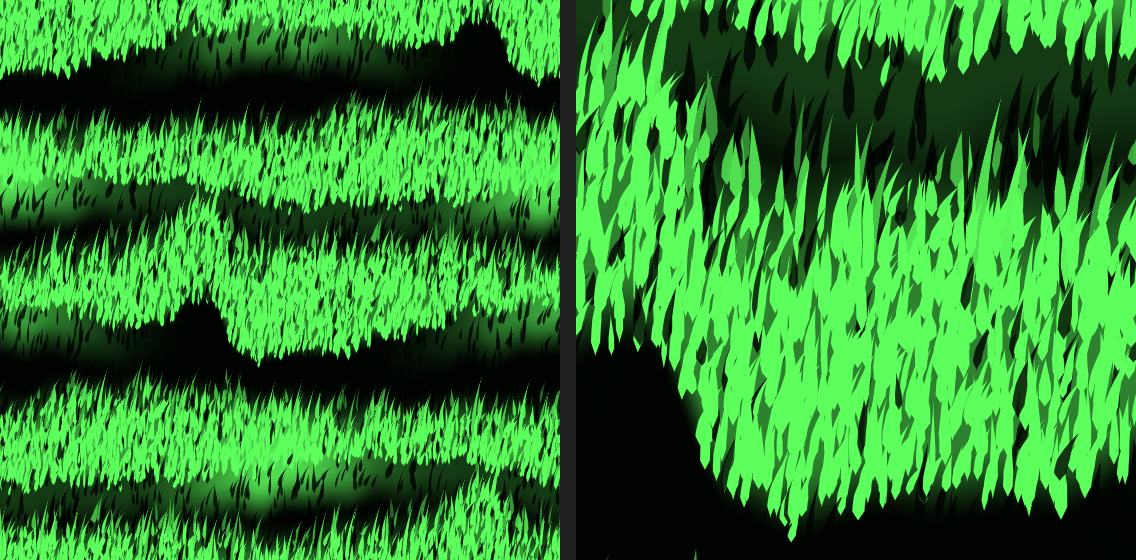
Left: the whole. Right: its middle third, enlarged.
This texture is drawn by a Shadertoy shader. Its source:

```glsl
// Four ragged bands of bright grass on black, wandering across a seamless tile.
// Two band profiles recur at a (1/2, 1/2) shift; small leaning strokes are scattered
// on wrapped grids, their colour read from the band under each root, plus tall blades.

const float TAU = 6.2831853;

vec3 hash3(vec2 id, float seed) {
    vec3 v = fract(vec3(id.xyx + seed * 17.3) * vec3(.1031, .1030, .0973));
    v += dot(v, v.yxz + 33.33);
    return fract((v.xxy + v.yzz) * v.zyx);
}

// Bottom height, thickness and strength of the glow below a band
vec3 bandProfile(float x, bool upper) {
    x = fract(x);
    float c = cos(TAU * x), s = sin(TAU * x);
    float wobble = .005 * sin(TAU * 7. * x) + .004 * sin(TAU * 12. * x + 1.);
    if (upper) {
        float notch = smoothstep(.74, .87, x) * (1. - smoothstep(.875, .925, x));
        return vec3(.895 - .045 * c + .09 * notch + wobble,
                    .15 + .045 * c - .035 * exp(-90. * (x - .5) * (x - .5)),
                    .65 * pow(.5 - .5 * c, 3.));
    }
    float dip = .022 * exp(-120. * (x - .5) * (x - .5));
    return vec3(.645 + .02 * s + .008 * c - dip + wobble,
                .12 - .04 * sin(TAU * (x + .06)),
                .22 + .65 * pow(.5 + .5 * c, 4.));
}

// Height above the bottom of a band
float bandHeight(float y, float bottom) {
    return fract(y - bottom + .3) - .3;
}

// x: chance of a bright stroke, y: its brightness, z: smooth glow behind
vec3 grassField(vec2 p) {
    vec3 field = vec3(0);
    for (int n = 0; n < 4; n++) {
        vec2 q = p - .5 * float(n / 2);
        bool upper = n % 2 == 0;
        vec3 band = bandProfile(q.x, upper);
        float h = bandHeight(q.y, band.x), top = band.y;
        float cover = smoothstep(-.004, .012, h) * (1. - smoothstep(top - .07, top + .045, h));
        float shade = smoothstep(-.01, .0, h) * (1. - smoothstep(top - .02, top + .07, h));
        float below = band.z * smoothstep(-.085, .0, h);
        float above = (upper ? .5 : .6) * smoothstep(.0, .05, h);
        float glow = max(below, above) * (1. - smoothstep(top - .06, top + .06, h));
        field = max(field, vec3(cover * .93, shade, glow));
    }
    return field;
}

// Tapered blade rising from its root and curving to the right
float bladeMask(vec2 d, float len, float lean, float width) {
    float t = d.y / len;
    float w = width * min(1., 1.8 * (1. - t)) * min(1., 6. * t);
    return clamp((w - abs(d.x - lean * t * t)) * iResolution.y + .5, 0., 1.);
}

void mainImage(out vec4 fragColor, in vec2 fragCoord) {
    vec2 p = fragCoord / iResolution.xy;
    float light = grassField(p).z;

    // Tall blades along the top of each band
    float tall = 0.;
    for (int n = 0; n < 4; n++) {
        vec2 q = p - .5 * float(n / 2);
        for (int i = -1; i <= 1; i++) {
            float column = floor(q.x * 36.) + float(i);
            vec3 rnd = hash3(vec2(mod(column, 36.), n % 2), 9.);
            float x = (column + rnd.x) / 36.;
            vec3 band = bandProfile(x, n % 2 == 0);
            float h = bandHeight(q.y, band.x) - band.y + .045;
            float blade = bladeMask(vec2(q.x - x, h), .05 + .065 * rnd.y, .015, .0036);
            tall = max(tall, blade * mix(.5, 1., rnd.z));
        }
    }

    // Three grids of short strokes, bright in the bands with stray dark flecks
    for (int layer = 0; layer < 3; layer++) {
        float seed = float(layer);
        vec2 grid = vec2(104, 28) + vec2(14, 4) * seed;
        vec2 cell = floor(p * grid);
        for (int j = -2; j <= 0; j++)
        for (int i = -2; i <= 1; i++) {
            vec2 c = cell + vec2(i, j);
            vec2 id = mod(c - .5 * grid * floor(2. * c.y / grid.y), grid);
            vec3 rnd = hash3(id, seed), size = hash3(id, seed + 4.);
            vec2 root = (c + rnd.xy) / grid;
            float blade = bladeMask(p - root, mix(.02, .05, size.x),
                                    mix(-.003, .014, size.y), mix(.0016, .0038, size.z));
            if (blade > 0.) {
                vec3 field = grassField(root);
                if (rnd.z < field.x) light = mix(light, field.y, blade);
                else if (rnd.z > .84) light *= 1. - .8 * blade;
            }
        }
    }
    light = max(light, tall);
    fragColor = vec4(mix(vec3(0, .01, 0), vec3(.36, 1, .36), light), 1);
}
```
